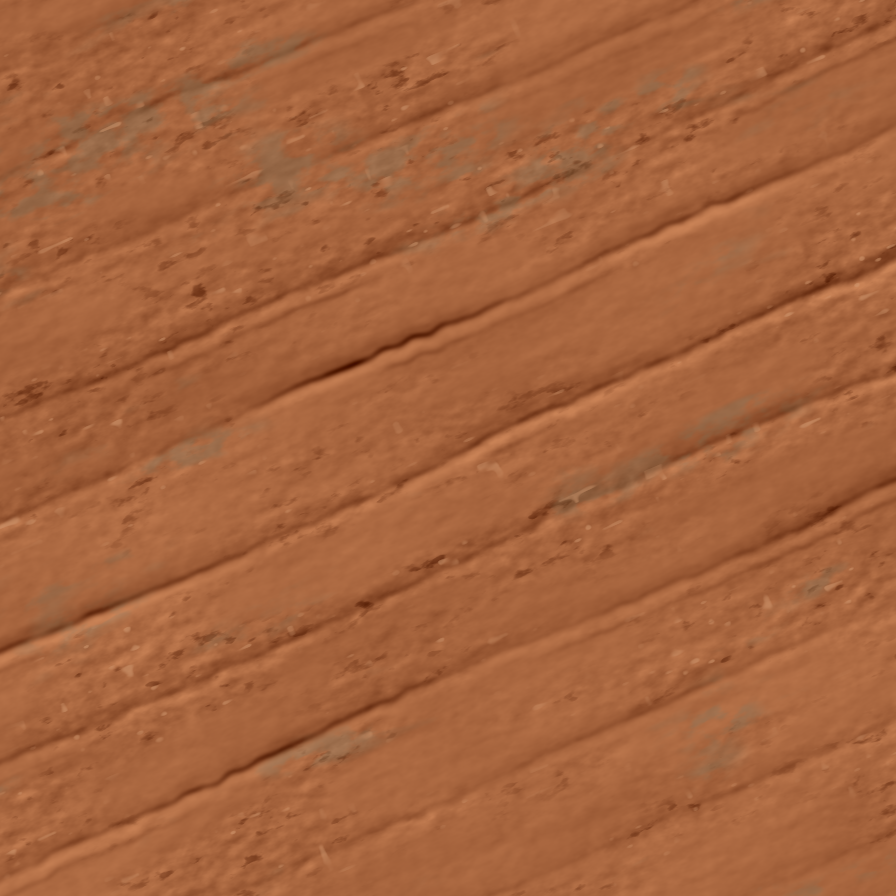
This texture is drawn by a three.js fragment shader. Its source:

```glsl
// Weathered reddish-brown timber with slanted grooves, lit lips and rough grain.
varying vec2 vUv;

const float GRAIN_ANGLE = 0.414;
const float GROOVE_SPACING = 0.118;
const vec3 WOOD = vec3(0.657, 0.396, 0.244);
const vec3 TONE_SHIFT = vec3(1.0, 0.87, 0.70);
const vec3 WEATHERED = vec3(0.57, 0.43, 0.31);
const vec3 CHIP = vec3(0.82, 0.60, 0.44);

float hash(vec2 p) {
  vec3 q = fract(vec3(p.xyx) * 0.1031);
  q += dot(q, q.yzx + 33.33);
  return fract((q.x + q.y) * q.z);
}

float noise(vec2 p) {
  vec2 i = floor(p);
  vec2 f = fract(p);
  f = f * f * (3.0 - 2.0 * f);
  float low = mix(hash(i), hash(i + vec2(1.0, 0.0)), f.x);
  float high = mix(hash(i + vec2(0.0, 1.0)), hash(i + 1.0), f.x);
  return mix(low, high, f.y);
}

float fbm(vec2 p) {
  float sum = 0.0;
  float weight = 0.533;
  for (int i = 0; i < 4; i++) {
    sum += weight * noise(p);
    p = mat2(1.6, 1.2, -1.2, 1.6) * p + 17.3;
    weight *= 0.5;
  }
  return sum;
}

float bump(float d, float width) {
  return exp(-d * d / (width * width));
}

// Height difference toward the light gives small embossed grains.
float relief(vec2 p, vec2 lightStep) {
  return fbm(p) - fbm(p + lightStep);
}

// One groove: a thin dark cut, a soft shade above and a lit lip below.
float groove(vec2 p, float id) {
  float seed = id * 7.31 + 50.0;
  float wander = 0.020 * (noise(vec2(p.x * 2.2, seed)) - 0.5)
    + 0.007 * (noise(vec2(p.x * 11.0, seed + 3.0)) - 0.5)
    + 0.004 * (noise(vec2(p.x * 55.0, seed + 5.0)) - 0.5);
  float center = 0.02 + GROOVE_SPACING * (id + 0.16 * (hash(vec2(seed, 2.0)) - 0.5));
  float d = p.y - center - wander;

  float middle = bump(center - 0.25, 0.35);
  float strength = mix(0.5, 1.0, middle) * mix(0.75, 1.15, hash(vec2(seed, 9.0)));
  float fade = 0.35 + 0.9 * noise(vec2(p.x * 5.0, seed + 11.0));
  float ragged = 0.65 + 0.7 * noise(vec2(p.x * 45.0, p.y * 90.0 + seed));
  float deep = smoothstep(0.55, 0.85, noise(vec2(p.x * 3.0, seed + 21.0))) * middle;

  float cut = (0.13 + 0.16 * deep) * bump(d, 0.0038) * ragged;
  float shade = 0.085 * bump(d - 0.007, 0.010) * ragged;
  float lip = 0.10 * bump(d + 0.0095, 0.0065) * mix(0.45, 1.0, middle);
  float underCut = 0.10 * bump(d + 0.021, 0.0035) * ragged
    * smoothstep(0.48, 0.75, noise(vec2(p.x * 4.0, seed + 31.0)));
  return strength * fade * (lip - cut - shade - underCut);
}

void main() {
  // Axes along and across the grain.
  float c = cos(GRAIN_ANGLE);
  float s = sin(GRAIN_ANGLE);
  vec2 grain = vec2(c * vUv.x + s * vUv.y, c * vUv.y - s * vUv.x);

  // Broad colour drift and faint long streaks.
  float tone = 0.09 * (fbm(grain * vec2(3.0, 9.0) + 40.0) - 0.5);
  tone += 0.06 * (fbm(grain * vec2(6.0, 60.0) + 70.0) - 0.5);

  // Smooth strips alternate with rough, chipped ones.
  float rough = smoothstep(0.36, 0.66, fbm(grain * vec2(4.0, 16.0) + 90.0));
  float coarse = relief(grain * vec2(45.0, 85.0) + 120.0, vec2(0.25, -0.65));
  float fine = noise(grain * vec2(130.0, 210.0) + 300.0) - 0.5;
  tone += coarse * mix(0.05, 0.17, rough);
  tone += fine * mix(0.018, 0.04, rough);
  float pits = smoothstep(0.66, 0.83, fbm(grain * vec2(40.0, 95.0) + 180.0));
  tone -= 0.15 * pits * rough;

  for (int i = -4; i <= 8; i++) {
    tone += groove(grain, float(i));
  }
  vec3 color = WOOD + TONE_SHIFT * clamp(tone, -0.46, 0.13);

  // Grey worn patches, more frequent toward the upper left.
  float region = fbm(grain * vec2(5.0, 19.0) + 210.0) + 0.10 * (grain.y - 0.4);
  float worn = smoothstep(0.56, 0.74, region);
  worn *= smoothstep(0.38, 0.66, fbm(grain * vec2(36.0, 75.0) + 240.0));
  color = mix(color, WEATHERED + 0.5 * tone, 0.65 * worn);

  // Sparse pale splinters.
  float splinters = smoothstep(0.86, 0.98, noise(grain * vec2(60.0, 125.0) + 270.0));
  color = mix(color, CHIP, 0.55 * splinters * rough);

  gl_FragColor = vec4(color, 1.0);
}
```
